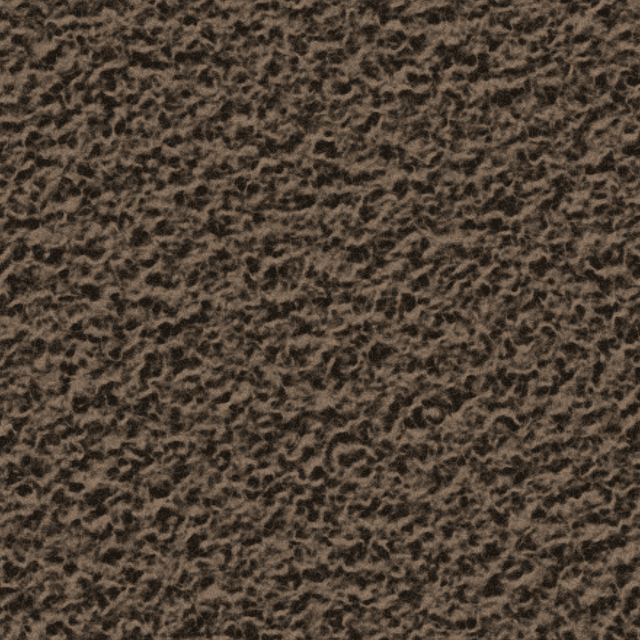
Give the GLSL for this texture, as a WebGL 2 fragment shader.

```glsl
#version 300 es
precision highp float;
precision highp int;
// Rough brown leather-like relief with thin winding crests around dark pits.
// Scattered bumps at several scales give slopes under a raking light and a
// field whose folded zero lines form the crests; a soft tone curve colours both.

uniform vec2 u_resolution;
out vec4 fragColor;

const vec3 DARK_BROWN = vec3(0.160, 0.130, 0.100);
const vec3 LIGHT_BROWN = vec3(0.550, 0.460, 0.380);
const vec2 LIGHT_DIR = vec2(-0.37, 0.93);
const int LAYERS = 4;
const float BASE_CELLS = 35.0;     // coarsest bumps across the canvas
const float LAYER_STEP = 1.60;     // scale ratio between layers
const vec4 SLOPE_WEIGHT = vec4(0.62, 0.90, 0.65, 0.36);
const vec4 FOLD_WEIGHT = vec4(1.00, 0.60, 0.22, 0.00);
const float CREST_SHARE = 0.60;    // folded crests against lit slopes
const float WARP_CELLS = 42.0;
const float WARP_AMOUNT = 0.006;
const float TONE_MIDDLE = 0.42;
const float TONE_RANGE = 0.54;
const float TONE_GAIN = 0.76;
const float TONE_SHIFT = 0.17;
const float GRAIN_CELLS = 440.0;
const float GRAIN_AMOUNT = 0.34;

// Deviations of the bump profiles, used to bring them to unit contrast
const float SLOPE_DEVIATION = 0.132;
const float FOLD_DEVIATION = 0.300;
const float BUMP_HEIGHT = 0.577;

// Three random values in 0..1 for an integer cell and seed
vec3 hash3(ivec2 cell, int seed) {
    uvec3 v = uvec3(ivec3(cell, seed)) * 1664525u + 1013904223u;
    v.x += v.y * v.z;
    v.y += v.z * v.x;
    v.z += v.x * v.y;
    v ^= v >> 16u;
    v.x += v.y * v.z;
    v.y += v.z * v.x;
    v.z += v.x * v.y;
    return vec3(v >> 8u) / 16777216.0;
}

// Smooth lattice noise with three independent channels
vec3 valueNoise(vec2 p, int seed) {
    ivec2 cell = ivec2(floor(p));
    vec2 f = fract(p);
    f = f * f * (3.0 - 2.0 * f);
    vec3 lower = mix(hash3(cell, seed), hash3(cell + ivec2(1, 0), seed), f.x);
    vec3 upper = mix(hash3(cell + ivec2(0, 1), seed), hash3(cell + ivec2(1, 1), seed), f.x);
    return mix(lower, upper, f.y);
}

// Lit slope (x) and unlit swell (y) of scattered bumps, each of unit deviation
vec2 bumpLayer(vec2 p, vec2 light, int seed) {
    ivec2 cell = ivec2(floor(p));
    vec2 sum = vec2(0.0);
    for (int y = -1; y <= 1; y++) {
        for (int x = -1; x <= 1; x++) {
            ivec2 neighbour = cell + ivec2(x, y);
            vec3 rnd = hash3(neighbour, seed);
            vec2 d = p - vec2(neighbour) - rnd.xy;
            float r2 = dot(d, d);
            float fade = max(1.0 - r2, 0.0);
            float bump = (rnd.z < 0.5 ? -BUMP_HEIGHT : BUMP_HEIGHT) * fade * fade;
            sum += bump * vec2(dot(d, light), 1.0 - 4.0 * r2);
        }
    }
    return sum / vec2(SLOPE_DEVIATION, FOLD_DEVIATION);
}

// Lit slopes plus thin bright crests, about zero mean and unit deviation
float relief(vec2 uv) {
    vec2 light = normalize(LIGHT_DIR);
    float cells = BASE_CELLS;
    vec2 sum = vec2(0.0);
    for (int i = 0; i < LAYERS; i++) {
        sum += vec2(SLOPE_WEIGHT[i], FOLD_WEIGHT[i]) * bumpLayer(uv * cells, light, i + 1);
        cells *= LAYER_STEP;
    }
    sum /= vec2(length(SLOPE_WEIGHT), length(FOLD_WEIGHT));

    // Fold the swell so that its zero lines become rounded crests
    float crest = (0.84 - sqrt(sum.y * sum.y + 0.03)) / 0.58;
    return sum.x * sqrt(1.0 - CREST_SHARE * CREST_SHARE) + crest * CREST_SHARE;
}

void main() {
    vec2 uv = gl_FragCoord.xy / u_resolution.y;

    // Bend the bumps into irregular winding shapes
    vec2 warp = valueNoise(uv * WARP_CELLS, 11).xy - 0.5;
    float shade = relief(uv + WARP_AMOUNT * warp);

    // Soft tone curve, then fine grain
    float tone = TONE_MIDDLE + TONE_RANGE * tanh(TONE_GAIN * (shade - TONE_SHIFT));
    tone += GRAIN_AMOUNT * (valueNoise(uv * GRAIN_CELLS, 23).x - 0.5);

    vec3 color = mix(DARK_BROWN, LIGHT_BROWN, clamp(tone, -0.15, 1.2));
    fragColor = vec4(color, 1.0);
}
```
